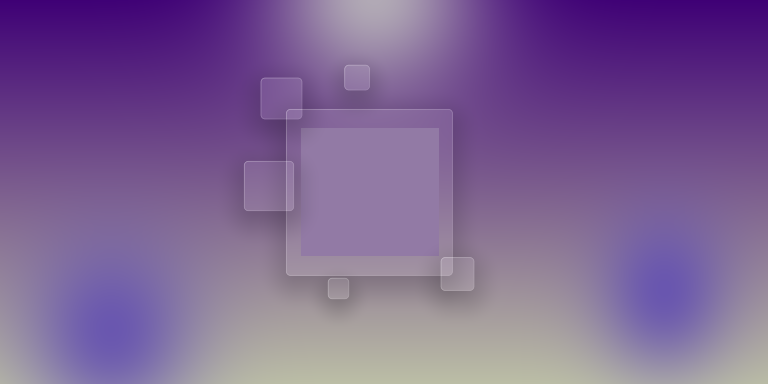
Reproduce this background procedurally as a Shadertoy shader.

```glsl
// Frosted glass squares floating over a soft violet-to-sand gradient.
// The backdrop is a vertical ramp with Gaussian glows; each pane is a rounded
// box distance that gives a soft shadow, a translucent fill and a thin rim.

#define TOP_COLOR    vec3(0.245, 0.000, 0.460)
#define BOTTOM_COLOR vec3(0.735, 0.745, 0.650)
#define MIST_COLOR   vec3(0.695, 0.665, 0.710)
#define BLUE_COLOR   vec3(0.400, 0.325, 0.690)
#define INSET_COLOR  vec3(0.573, 0.478, 0.647)
#define CORNER_RADIUS 0.012
#define RIM_WIDTH     0.0026
#define GLASS_ALPHA   0.10
#define RIM_ALPHA     0.20
#define SHADOW_ALPHA  0.16
#define SHADOW_BLUR   0.075

// Centre x, centre y and half size of each pane; the large one comes first.
const int PANE_COUNT = 6;
const vec3 PANES[PANE_COUNT] = vec3[PANE_COUNT](
    vec3(0.962, 0.499, 0.2174),
    vec3(0.733, 0.7435, 0.0545),
    vec3(0.930, 0.798, 0.0335),
    vec3(0.7005, 0.5156, 0.0655),
    vec3(1.1914, 0.2865, 0.0440),
    vec3(0.8815, 0.2487, 0.0280)
);

float roundedBox(vec2 p, vec2 halfSize, float radius) {
    vec2 q = abs(p) - halfSize + radius;
    return length(max(q, 0.0)) + min(max(q.x, q.y), 0.0) - radius;
}

// Elliptical Gaussian, equal to 1 at its centre.
float glow(vec2 p, vec2 center, vec2 radius) {
    vec2 q = (p - center) / radius;
    return exp(-dot(q, q));
}

// Antialiased coverage of the inside of a distance field.
float coverage(float dist, float pixel) {
    return 1.0 - smoothstep(-0.5 * pixel, 0.5 * pixel, dist);
}

vec3 backdrop(vec2 p) {
    vec3 color = mix(TOP_COLOR, BOTTOM_COLOR, clamp(1.0 - p.y, 0.0, 1.0));
    color = mix(color, MIST_COLOR, glow(p, vec2(0.975, 1.01), vec2(0.29, 0.28)));
    color = mix(color, BLUE_COLOR, 0.95 * glow(p, vec2(0.29, 0.14), vec2(0.22, 0.25)));
    color = mix(color, BLUE_COLOR, 0.95 * glow(p, vec2(1.73, 0.245), vec2(0.17, 0.21)));
    return color;
}

vec3 addPane(vec3 color, vec2 p, float halfSize, float pixel) {
    float dist = roundedBox(p, vec2(halfSize), CORNER_RADIUS);
    float inside = coverage(dist, pixel);

    // Shadow falls slightly downward and stays outside the glass.
    float blur = min(SHADOW_BLUR, 0.03 + halfSize);
    float shadowDist = roundedBox(p + vec2(0.0, 0.022), vec2(halfSize), 0.03);
    float shadow = 1.0 - smoothstep(-0.5 * blur, blur, shadowDist);
    color *= 1.0 - SHADOW_ALPHA * shadow * (1.0 - inside);

    // Fill, then a rim that is brightest toward the upper left.
    color = mix(color, vec3(1.0), GLASS_ALPHA * inside);
    float rim = inside - coverage(dist + max(RIM_WIDTH, pixel), pixel);
    float light = clamp(0.75 + 0.25 * (p.y - p.x) / halfSize, 0.4, 1.2);
    return mix(color, vec3(1.0), RIM_ALPHA * light * rim);
}

void mainImage(out vec4 fragColor, in vec2 fragCoord) {
    float pixel = 1.0 / iResolution.y;
    vec2 p = fragCoord * pixel;
    p.x *= 2.0 * iResolution.y / iResolution.x;

    vec3 color = backdrop(p);
    for (int i = 0; i < PANE_COUNT; i++) {
        color = addPane(color, p - PANES[i].xy, PANES[i].z, pixel);

        // Opaque inset on the large pane, beneath the small ones.
        if (i == 0) {
            float inset = roundedBox(p - vec2(0.9635, 0.5), vec2(0.180, 0.1667), 0.0);
            color = mix(color, INSET_COLOR, coverage(inset, pixel));
        }
    }
    fragColor = vec4(color, 1.0);
}
```
